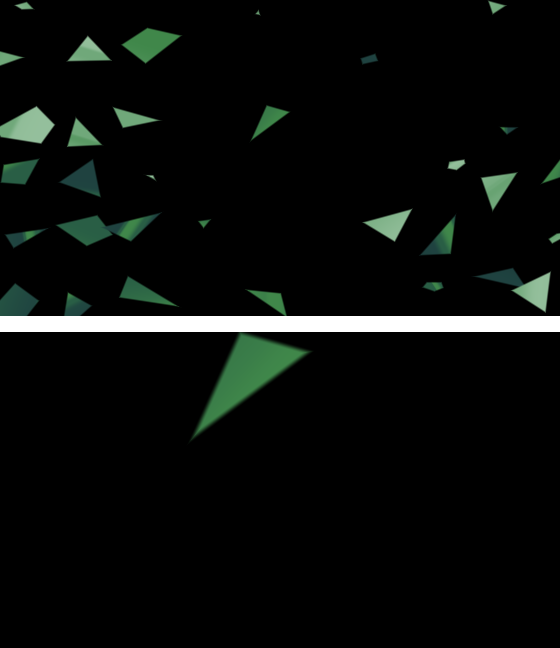
Top, the full canvas; bottom, a detail of the centre.
Reproduce this background procedurally as a WebGL 2 fragment shader.

```glsl
#version 300 es
precision highp float;

uniform vec2 u_resolution;
out vec4 fragColor;

const float TAU = 6.2831853;
const float PITCH = 0.19;

float rand(vec2 cell, float channel) {
    vec3 v = fract(vec3(cell, channel) * vec3(0.1031, 0.1137, 0.0973) + 0.37);
    v += dot(v, v.yzx + 33.33);
    return fract((v.x + v.y) * v.z);
}

vec2 direction(float angle) {
    return vec2(cos(angle), sin(angle));
}

// Tone 0 is nearly black teal, tone 1 is pale green
vec3 glassColor(float tone) {
    vec3 ramp[6] = vec3[6](
        vec3(0.06, 0.13, 0.14), vec3(0.12, 0.26, 0.25), vec3(0.16, 0.37, 0.27),
        vec3(0.25, 0.53, 0.29), vec3(0.44, 0.66, 0.48), vec3(0.58, 0.75, 0.61));
    float t = clamp(tone, 0.0, 0.999) * 5.0;
    int i = int(t);
    return mix(ramp[i], ramp[i + 1], smoothstep(0.1, 0.9, fract(t)));
}

// Share of cells holding a large shard: dense left, sparse middle, looser right
float shardDensity(vec2 center) {
    float left = 0.95 * (1.0 - smoothstep(0.48, 0.6, center.x));
    float middle = step(abs(center.x - 0.82), 0.1)
                 * step(0.5, cos(TAU * (center.y - 0.06) / 0.57));
    float right = 0.55 * step(1.15, center.x) * step(center.y, 0.6);
    return (left + middle + right) * step(center.y, 0.9);
}

float cornerAngle(vec2 cell, int corner, int count) {
    float wobble = 0.75 * (rand(cell, 20.0 + float(corner % count)) - 0.5);
    return (float(corner) + wobble) / float(count) * TAU;
}

// Convex polygon with corners on the unit circle, distance in canvas units
float shardDistance(vec2 q, mat2 toShard, vec2 cell) {
    int count = 3 + int(2.9 * pow(rand(cell, 3.0), 1.6));
    float d = -1.0;
    for (int i = 0; i < count; i++) {
        float a = cornerAngle(cell, i, count);
        float b = cornerAngle(cell, i + 1, count);
        vec2 normal = direction(0.5 * (a + b));
        float side = dot(q, normal) - cos(0.5 * (b - a));
        d = max(d, side / length(normal * toShard));
    }
    return d;
}

// Flat tone, teal or pale more often than between, crossed by a soft glint
vec3 shardColor(vec2 q, vec2 cell) {
    float lightness = smoothstep(0.1, 0.9, rand(cell, 4.0));
    float along = dot(q, direction(TAU * rand(cell, 5.0)));
    float f = fract(0.36 * along + rand(cell, 6.0));
    float glint = smoothstep(0.55, 0.86, f) * (1.0 - smoothstep(0.88, 1.0, f));
    float tone = mix(0.19, 0.96, lightness) + 0.05 * along;
    return glassColor(mix(tone, 0.62, glint * (0.9 - 0.5 * lightness)));
}

void main() {
    vec2 p = gl_FragCoord.xy / u_resolution.y;
    float edge = max(0.0036, 0.75 / u_resolution.y);
    vec2 home = floor((p + 0.035) / PITCH);
    vec3 color = vec3(0.0);

    for (int y = -1; y <= 1; y++) {
        for (int x = -1; x <= 1; x++) {
            vec2 cell = home + vec2(x, y);
            vec2 center = (cell + 0.5) * PITCH - 0.035;

            // Evenly spread choice between large shard, splinter and nothing
            float pick = fract(dot(cell, vec2(0.7549, 0.5698)) + 0.31);
            float density = shardDensity(center);
            float splinters = 0.28 * step(0.15, abs(center.x - 1.01));
            if (pick > density + splinters) continue;
            float size = pick < density ? 1.0 : mix(0.06, 0.34, rand(cell, 7.0));

            // Wide, slightly tilted frame around a jittered centre
            center += 0.11 * (vec2(rand(cell, 1.0), rand(cell, 2.0)) - 0.5);
            vec2 radius = size * vec2(mix(0.065, 0.115, rand(cell, 8.0)),
                                      mix(0.04, 0.068, rand(cell, 9.0)));
            vec2 axis = direction(0.9 * (rand(cell, 10.0) - 0.5));
            mat2 turn = mat2(axis.x, -axis.y, axis.y, axis.x);
            mat2 toShard = mat2(1.0 / radius.x, 0.0, 0.0, 1.0 / radius.y) * turn;
            vec2 spin = direction(TAU * rand(cell, 11.0));
            toShard = mat2(spin.x, -spin.y, spin.y, spin.x) * toShard;

            vec2 q = toShard * (p - center);
            float cover = 1.0 - smoothstep(-edge, edge, shardDistance(q, toShard, cell));
            color = mix(color, shardColor(q, cell), cover);
        }
    }
    fragColor = vec4(color, 1.0);
}
```
